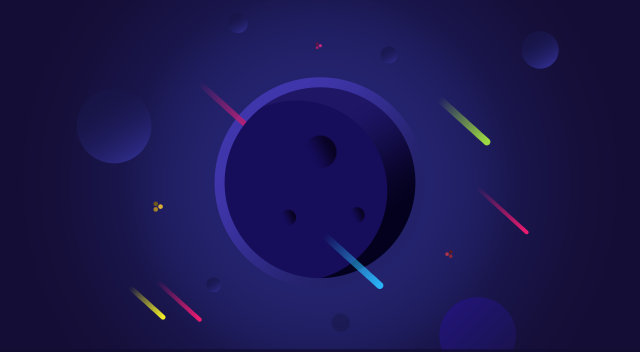
Give the GLSL for this background, as a Shadertoy shader.

```glsl
// Flat night sky: a ringed, cratered planet among faint moons, meteors and tiny clovers.
// Lengths are percent of the canvas height; x is measured from the middle.

float cover(float dist) {
    return clamp(0.5 - dist * iResolution.y / 100.0, 0.0, 1.0);
}

float disc(vec2 p, vec2 center, float radius) {
    return cover(length(p - center) - radius);
}

// Position across a disc along a direction: 0 on the near rim, 1 on the far rim
float across(vec2 p, vec2 center, float radius, vec2 dir) {
    return clamp(0.5 + 0.5 * dot(p - center, normalize(dir)) / radius, 0.0, 1.0);
}

// Moon lit from the lower right, melting into the sky at the upper left
void moon(inout vec3 color, vec2 p, vec2 center, float radius, float strength) {
    float light = across(p, center, radius, vec2(0.5, -0.85));
    vec3 tint = mix(vec3(0.09, 0.08, 0.28), vec3(0.19, 0.18, 0.56), light * light);
    color = mix(color, tint, strength * disc(p, center, radius));
}

// Hollow shaded towards its upper right rim
void crater(inout vec3 color, vec2 p, vec2 center, float radius) {
    float shade = across(p, center, radius, vec2(0.9, 0.45));
    color = mix(color, vec3(0.03, 0.01, 0.13), smoothstep(0.15, 1.0, shade) * disc(p, center, radius));
}

// Round-headed streak whose tail fades out to the upper left
void meteor(inout vec3 color, vec2 p, vec2 head, float len, float radius, vec3 tint) {
    vec2 dir = normalize(vec2(-0.74, 0.67));
    float along = clamp(dot(p - head, dir), 0.0, len);
    float body = cover(length(p - head - dir * along) - radius);
    color = mix(color, tint, body * (1.0 - along / len));
}

// Three overlapping dots, the last one brightest
void clover(inout vec3 color, vec2 p, vec2 center, float size, float facing, vec3 tint) {
    for (int i = 0; i < 3; i++) {
        float angle = 2.0944 * float(i + 1);
        vec2 offset = size * vec2(facing * cos(angle), sin(angle));
        color = mix(color, tint * (0.5 + 0.25 * float(i)), disc(p, center + offset, size * 0.72));
    }
}

void mainImage(out vec4 fragColor, in vec2 fragCoord) {
    vec2 p = (fragCoord - vec2(0.5 * iResolution.x, 0.0)) * 100.0 / iResolution.y;
    vec2 planet = vec2(0.0, 48.1);
    vec3 pink = vec3(0.93, 0.11, 0.44);

    // Sky glow around the planet
    float glow = smoothstep(25.0, 95.0, length(p - planet));
    vec3 color = mix(vec3(0.14, 0.137, 0.43), vec3(0.105, 0.095, 0.325), min(glow * 2.5, 1.0));
    color = mix(color, vec3(0.08, 0.055, 0.215), smoothstep(0.15, 1.0, glow));

    // Distant moons
    moon(color, p, vec2(-58.5, 64.2), 10.6, 0.85);
    moon(color, p, vec2(-23.3, 93.4), 2.8, 0.8);
    moon(color, p, vec2(19.6, 84.4), 2.4, 0.7);
    moon(color, p, vec2(62.5, 85.8), 5.3, 0.95);
    moon(color, p, vec2(-30.2, 19.1), 2.1, 0.7);
    color = mix(color, vec3(0.095, 0.09, 0.29), 0.6 * disc(p, vec2(5.9, 8.3), 2.6));

    // Violet moon on the lower rim
    vec2 violet = vec2(44.8, 4.7);
    float violetFade = across(p, violet, 10.9, vec2(0.7, -0.7));
    color = mix(color, mix(vec3(0.13, 0.08, 0.46), vec3(0.10, 0.075, 0.31), violetFade), disc(p, violet, 10.9));

    // Planet ring, bright at the upper left
    float ringFade = across(p, planet, 29.95, vec2(0.75, -0.66));
    vec3 ring = mix(vec3(0.25, 0.21, 0.67), vec3(0.135, 0.13, 0.41), smoothstep(0.1, 0.9, ringFade));
    color = mix(color, ring, disc(p, planet, 29.95));
    meteor(color, p, vec2(-21.5, 64.9), 17.4, 0.8, vec3(0.68, 0.13, 0.46));

    // Planet body with a shaded crescent
    float night = across(p, planet, 27.1, vec2(0.55, -0.83));
    vec3 surface = mix(vec3(0.12, 0.085, 0.40), vec3(0.015, 0.005, 0.12), smoothstep(0.25, 0.85, night));
    surface = mix(surface, vec3(0.085, 0.05, 0.355), disc(p, vec2(-6.6, 45.75), 25.7));
    crater(surface, p, vec2(0.0, 56.8), 4.7);
    crater(surface, p, vec2(-9.0, 38.2), 2.2);
    crater(surface, p, vec2(10.5, 38.9), 2.2);
    color = mix(color, surface, disc(p, planet, 27.1));

    // Meteors
    meteor(color, p, vec2(47.4, 59.7), 18.2, 1.0, vec3(0.62, 0.86, 0.26));
    meteor(color, p, vec2(58.7, 34.0), 19.2, 0.55, pink);
    meteor(color, p, vec2(17.0, 18.9), 21.4, 1.0, vec3(0.16, 0.70, 0.97));
    meteor(color, p, vec2(-44.6, 9.9), 12.7, 0.7, vec3(0.94, 0.93, 0.16));
    meteor(color, p, vec2(-34.2, 9.2), 16.4, 0.6, pink);

    // Clovers
    clover(color, p, vec2(-46.2, 41.3), 0.9, 1.0, vec3(0.85, 0.68, 0.22));
    clover(color, p, vec2(-0.5, 87.0), 0.6, 1.0, vec3(0.80, 0.15, 0.50));
    clover(color, p, vec2(36.8, 27.8), 0.7, -1.0, vec3(0.70, 0.20, 0.28));

    // Dark strip along the bottom
    color = mix(color, vec3(0.06, 0.045, 0.18), 0.75 * cover(p.y - 0.8));
    fragColor = vec4(color, 1.0);
}
```
